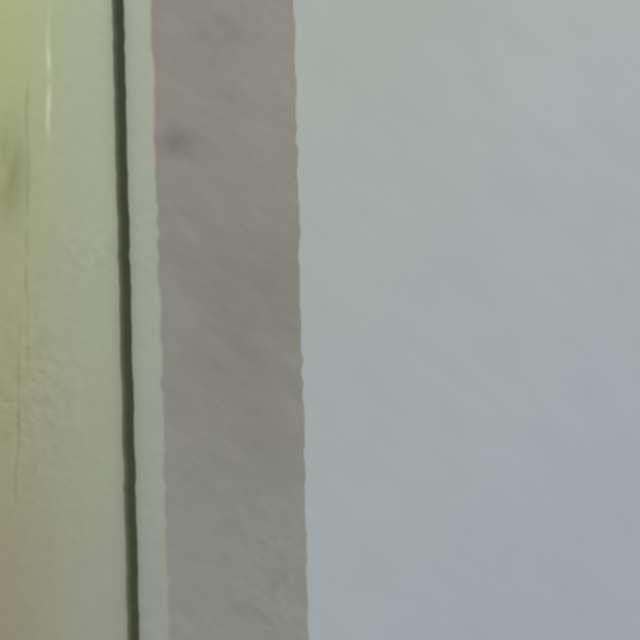
This texture is drawn by a three.js fragment shader. Its source:

```glsl
// Painted wall beside a shaded band and a pale green panel with a dark groove.
varying vec2 vUv;

float hash(vec2 p) {
  p = fract(p * vec2(0.1031, 0.1137));
  p += dot(p, p.yx + 33.33);
  return fract((p.x + p.y) * p.x * 7.31);
}

float noise(vec2 p) {
  vec2 cell = floor(p);
  vec2 f = fract(p);
  f = f * f * (3.0 - 2.0 * f);
  float low = mix(hash(cell), hash(cell + vec2(1.0, 0.0)), f.x);
  float high = mix(hash(cell + vec2(0.0, 1.0)), hash(cell + 1.0), f.x);
  return mix(low, high, f.y);
}

// Layered noise centred on zero
float fbm(vec2 p) {
  float sum = 0.0;
  float weight = 0.5;
  for (int i = 0; i < 4; i++) {
    sum += weight * (noise(p) - 0.5);
    p = mat2(1.6, 1.2, -1.2, 1.6) * p + 7.3;
    weight *= 0.5;
  }
  return sum;
}

// Leaning, slightly ragged vertical boundary
float edgeX(float bottom, float top, float y, float rough) {
  float ragged = noise(vec2(bottom * 90.0, y * 55.0)) - 0.5;
  return mix(bottom, top, y) + rough * ragged;
}

float rightOf(float x, float edge, float soft) {
  return smoothstep(edge - soft, edge + soft, x);
}

// Soft elliptical spot
float spot(vec2 p, vec2 centre, vec2 radius) {
  vec2 d = (p - centre) / radius;
  return exp(-dot(d, d));
}

// Soft vertical line that fades at both ends
float streak(vec2 p, float x, float width, float low, float high) {
  float d = (p.x - x) / width;
  float span = smoothstep(low, low + 0.05, p.y) * (1.0 - smoothstep(high - 0.05, high, p.y));
  return exp(-d * d) * span;
}

vec3 panelColour(vec2 p, float grain) {
  vec3 left = mix(vec3(0.55, 0.54, 0.45), vec3(0.66, 0.69, 0.51), p.y);
  vec3 right = mix(vec3(0.57, 0.58, 0.52), vec3(0.65, 0.68, 0.58), p.y);
  vec3 colour = mix(left, right, smoothstep(0.0, 0.15, p.x));

  // Plaster roughness, stains and scratches
  float rough = 0.3 + spot(p, vec2(0.05, 0.38), vec2(0.05, 0.12))
    + 0.6 * spot(p, vec2(0.14, 0.61), vec2(0.04, 0.04));
  colour += 0.07 * rough * grain;
  float blot = 0.7 + 1.5 * fbm(p * vec2(45.0, 18.0));
  colour -= 0.11 * blot * spot(p, vec2(0.015, 0.73), vec2(0.025, 0.08));
  float wander = 0.006 * (noise(vec2(3.0, p.y * 16.0)) - 0.5);
  float broken = noise(vec2(8.0, p.y * 32.0));
  colour -= 0.06 * broken * streak(p, 0.042 + wander, 0.003, 0.4, 0.9);
  colour -= 0.05 * broken * streak(p, 0.027 + wander, 0.0025, 0.2, 0.52);
  colour += 0.13 * broken * streak(p, 0.076 + wander, 0.004, 0.76, 1.05);
  return colour;
}

vec3 bandColour(vec2 p, float grain, float brushed) {
  vec3 colour = mix(vec3(0.525, 0.53, 0.505), vec3(0.55, 0.54, 0.505), p.y);
  colour -= 0.025 * spot(p, vec2(0.36, 0.5), vec2(0.16, 0.28));
  float smudge = spot(p, vec2(0.275, 0.78), vec2(0.035, 0.022))
    + 0.5 * spot(p, vec2(0.34, 0.94), vec2(0.05, 0.035));
  colour -= 0.06 * smudge * (0.7 + 2.0 * fbm(p * 38.0));
  float lowRough = spot(p, vec2(0.42, 0.08), vec2(0.06, 0.11));
  return colour + 0.04 * brushed + (0.018 + 0.035 * lowRough) * grain;
}

vec3 wallColour(vec2 p, float brushed) {
  float across = smoothstep(0.46, 1.0, p.x);
  vec3 low = mix(vec3(0.62, 0.655, 0.66), vec3(0.61, 0.65, 0.67), across);
  vec3 high = mix(vec3(0.65, 0.68, 0.66), vec3(0.66, 0.695, 0.685), across);
  return mix(low, high, p.y) + 0.018 * brushed;
}

void main() {
  vec2 p = vUv;
  vec2 diagonal = vec2(0.8 * p.x - 0.6 * p.y, 0.6 * p.x + 0.8 * p.y);
  float brushed = fbm(diagonal * vec2(14.0, 42.0)) + 0.5 * fbm(p * 7.0);
  float grain = fbm(diagonal * vec2(65.0, 120.0));

  // Boundaries
  float groove = edgeX(0.2085, 0.184, p.y, 0.002);
  float bandEdge = edgeX(0.264, 0.2365, p.y, 0.005);
  float wallEdge = edgeX(0.482, 0.459, p.y, 0.005);

  // Panel and narrow trim
  vec3 trim = mix(vec3(0.57, 0.585, 0.54), vec3(0.64, 0.665, 0.595), p.y) + 0.025 * grain;
  vec3 colour = mix(panelColour(p, grain), trim, rightOf(p.x, groove, 0.004));

  // Groove with a soft shadow around a dark core
  float d = p.x - groove;
  colour *= 1.0 - 0.12 * exp(-d * d / 0.00025);
  float cut = 1.0 - smoothstep(0.006, 0.012, abs(d));
  vec3 grooveColour = mix(vec3(0.36, 0.37, 0.30), vec3(0.24, 0.26, 0.20), rightOf(d, -0.004, 0.005));
  colour = mix(colour, grooveColour + 0.03 * grain, cut);

  // Shaded band and open wall
  colour = mix(colour, bandColour(p, grain, brushed), rightOf(p.x, bandEdge, 0.004));
  colour = mix(colour, wallColour(p, brushed), rightOf(p.x, wallEdge, 0.003));
  gl_FragColor = vec4(colour, 1.0);
}
```
